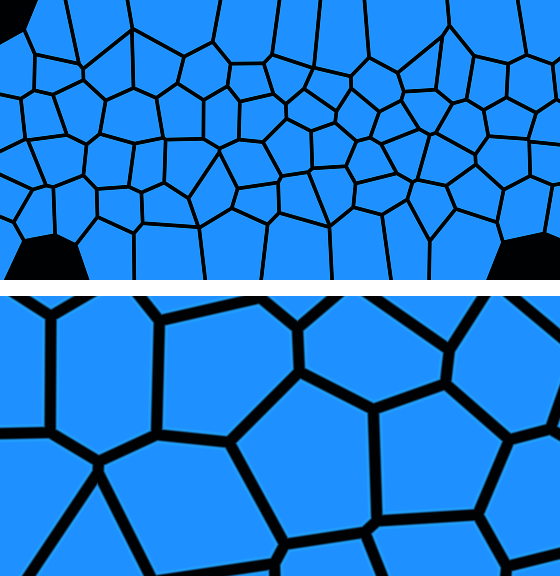
Top: the whole. Bottom: its middle third, enlarged.
Give the GLSL for this pattern, as a Shadertoy shader.

```glsl
// Flat blue Voronoi cells parted by straight black lines, with a few empty corner cells.
// Six rows of jittered sites span the canvas; the two outer rows are sparser and their
// cells run open to the border. A second search gives the exact distance to cell edges.

#define ROWS 6
#define ROW_STEP 0.143      // row spacing, in canvas heights
#define INNER_STEP 0.154    // site spacing along the inner rows
#define OUTER_STEP 0.222    // site spacing along the first and last row
#define JITTER 0.72         // random shift, as a share of the spacing
#define VOID_PUSH 0.08      // outward shift of the empty cells
#define HALF_LINE 0.0068    // half the line width
#define EDGE_SOFT 0.0036    // width of the line's soft edge
#define RIM_WIDTH 0.0018    // pale rim next to the lines

const vec3 CELL_BLUE = vec3(0.118, 0.563, 1.0);
const vec3 RIM_BLUE = vec3(0.13, 0.62, 0.99);
const vec3 LINE_BLACK = vec3(0.0, 0.004, 0.008);

vec2 hash2(vec2 p) {
    vec2 q = vec2(dot(p, vec2(127.1, 311.7)), dot(p, vec2(269.5, 183.3)));
    return fract(sin(q) * 43758.5453);
}

bool isOuter(float row) {
    return row < 0.5 || row > float(ROWS) - 1.5;
}

float rowSpacing(float row) {
    return isOuter(row) ? OUTER_STEP : INNER_STEP;
}

// Empty cells: both lower corners and the upper left one
bool isVoid(vec2 id) {
    bool lower = id.y < 0.5 && (id.x == 0.0 || id.x == 8.0);
    bool upper = id.y > float(ROWS) - 1.5 && id.x == -1.0;
    return lower || upper;
}

// Position of the site with column id.x in row id.y
vec2 sitePosition(vec2 id) {
    float spacing = rowSpacing(id.y);
    float stagger = isOuter(id.y) ? 0.25 : 0.5 * mod(id.y, 2.0);
    float fromMiddle = id.y - 0.5 * float(ROWS - 1);
    vec2 site = vec2((id.x + 0.5 + stagger) * spacing, 0.5 + fromMiddle * ROW_STEP);
    if (isVoid(id)) return site + vec2(0.0, sign(fromMiddle) * VOID_PUSH);
    return site + JITTER * (hash2(id + 3.0) - 0.5) * vec2(spacing, ROW_STEP);
}

// Column id at horizontal offset k from point p, in the given row
vec2 nearbyId(vec2 p, int row, int k) {
    float r = float(row);
    return vec2(floor(p.x / rowSpacing(r) - 0.25) + float(k), r);
}

void mainImage(out vec4 fragColor, in vec2 fragCoord) {
    vec2 p = fragCoord / iResolution.y;

    // Nearest site
    vec2 ownId = vec2(0.0);
    vec2 toOwn = vec2(0.0);
    float nearest = 1e3;
    for (int row = 0; row < ROWS; row++) {
        for (int k = -2; k <= 2; k++) {
            vec2 id = nearbyId(p, row, k);
            vec2 toSite = sitePosition(id) - p;
            float d = dot(toSite, toSite);
            if (d < nearest) {
                nearest = d;
                ownId = id;
                toOwn = toSite;
            }
        }
    }

    // Distance to the closest bisector with another site
    float edge = 1e3;
    for (int row = 0; row < ROWS; row++) {
        for (int k = -3; k <= 3; k++) {
            vec2 id = nearbyId(p, row, k);
            vec2 toSite = sitePosition(id) - p;
            vec2 across = toSite - toOwn;
            if (id != ownId && dot(across, across) > 1e-8)
                edge = min(edge, dot(0.5 * (toOwn + toSite), normalize(across)));
        }
    }

    // Cell fill, pale rim and soft-edged line
    float soft = 0.5 * max(EDGE_SOFT, 1.0 / iResolution.y);
    float rimEnd = HALF_LINE + soft + RIM_WIDTH;
    vec3 fill = mix(RIM_BLUE, CELL_BLUE, smoothstep(rimEnd - 0.001, rimEnd + 0.001, edge));
    float inside = smoothstep(HALF_LINE - soft, HALF_LINE + soft, edge);
    if (isVoid(ownId)) inside = 0.0;
    fragColor = vec4(mix(LINE_BLACK, fill, inside), 1.0);
}
```
